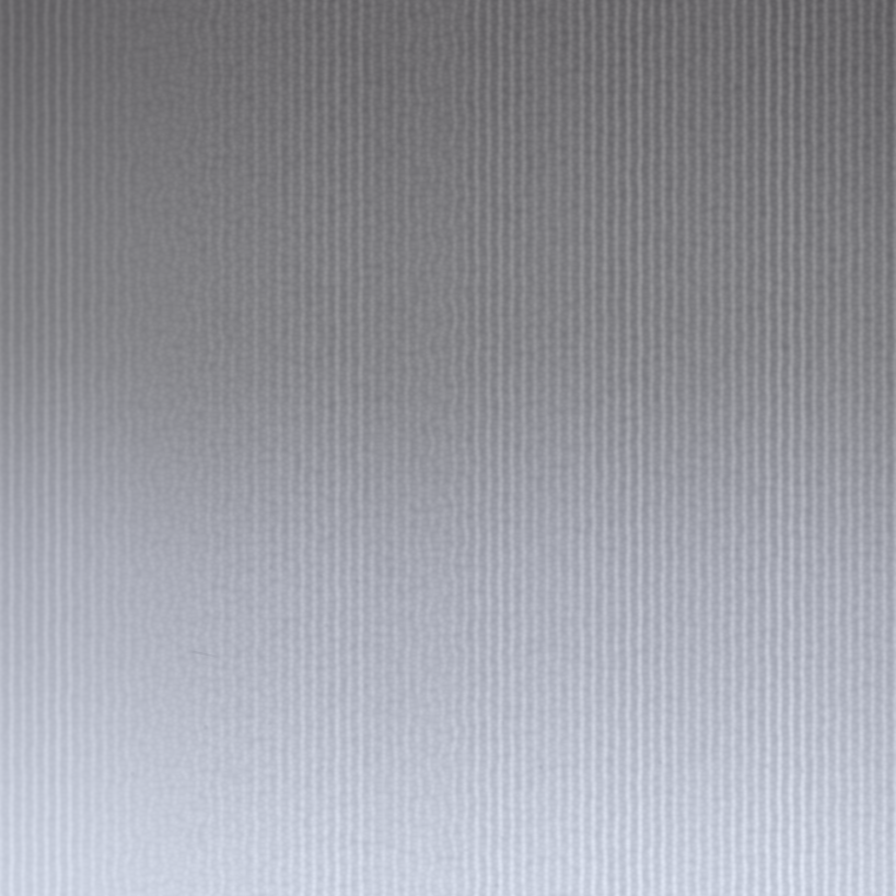
Give the GLSL for this texture, as a three.js fragment shader.

```glsl
// Ribbed brushed metal: 77 fine vertical ribs over a grey to pale blue sheen.
// Layered sines vary the rib contrast and bend the sheen; cellular noise
// adds a hammered grain and small dark specks.
varying vec2 vUv;

vec2 hash2(vec2 p) {
  vec3 q = fract(vec3(p.xyx) * vec3(0.1031, 0.1030, 0.0973));
  q += dot(q, q.yzx + 33.33);
  return fract((q.xx + q.yz) * q.zy);
}

// Distance to the nearest scattered cell point
float cellular(vec2 p) {
  vec2 cell = floor(p);
  float nearest = 2.0;
  for (int y = -1; y <= 1; y++) {
    for (int x = -1; x <= 1; x++) {
      vec2 neighbour = cell + vec2(float(x), float(y));
      nearest = min(nearest, length(neighbour + hash2(neighbour) - p));
    }
  }
  return nearest;
}

// Bell-shaped weight around a centre
float bell(float x, float centre, float width) {
  float d = (x - centre) / width;
  return exp(-d * d);
}

// Vertical sheen, from the dark top to the bright foot
vec3 sheen(float depth) {
  vec3 color = mix(vec3(0.42, 0.413, 0.423), vec3(0.515, 0.515, 0.53), smoothstep(-0.08, 0.40, depth));
  color = mix(color, vec3(0.66, 0.67, 0.715), smoothstep(0.33, 0.68, depth));
  return mix(color, vec3(0.81, 0.835, 0.89), smoothstep(0.56, 1.08, depth));
}

void main() {
  vec2 uv = vUv;

  // Softly bent light falloff, brighter at the lower left
  float depth = 1.0 - uv.y + 0.012 * sin(uv.x * 9.0 + 1.2) + 0.008 * sin(uv.x * 23.0);
  depth += 0.025 * (0.5 - uv.x) * smoothstep(0.3, 0.8, depth);
  vec3 color = sheen(depth);

  // Ribs wander most inside the two worn, low-contrast bands
  float worn = max(bell(uv.x, 0.19, 0.06), 0.75 * bell(uv.x, 0.49, 0.03));
  float wobble = sin(uv.y * 83.0 + uv.x * 41.0) + sin(uv.y * 147.0 - uv.x * 67.0);
  float ribX = uv.x * 77.0 + (0.025 + 0.12 * worn) * wobble;
  float wave = cos(6.28318 * ribX);
  float ribTone = hash2(vec2(floor(ribX + 0.5), 7.0)).x - 0.5;

  // Contrast grows to the right and fades in the worn bands
  float contrast = mix(0.026, 0.044, smoothstep(0.2, 0.8, uv.x));
  contrast *= (1.0 - 0.7 * worn) * (1.0 + 0.15 * sin(uv.x * 38.0));
  float relief = contrast * (wave + 0.18 * cos(12.56637 * ribX));
  relief += 0.018 * ribTone * smoothstep(-0.4, 0.8, wave) * (1.0 - worn);

  // Grain: fine dimples and wider flat blotches
  float fine = cellular(uv * vec2(135.0, 165.0)) - 0.48;
  float broad = cellular(uv * vec2(32.0, 68.0) + 19.0) - 0.48;
  float grain = -0.05 * fine - 0.018 * broad;
  grain += 0.004 * sin(uv.y * 430.0 + 2.0 * sin(uv.x * 57.0));
  grain *= mix(0.5, 1.0, smoothstep(0.02, 0.3, uv.x));

  // Sparse specks and one short scratch in the lower half
  vec2 speckUv = uv * 24.0;
  vec2 speckId = floor(speckUv);
  vec2 speckPos = 0.2 + 0.6 * hash2(speckId + 51.0);
  float speck = 1.0 - smoothstep(0.02, 0.09, length(fract(speckUv) - speckPos));
  speck *= step(0.9, hash2(speckId + 90.0).x);
  vec2 toScratch = uv - vec2(0.228, 0.27);
  float scratch = 1.0 - smoothstep(0.0006, 0.0022, abs(toScratch.y + 0.2 * toScratch.x));
  scratch *= 1.0 - smoothstep(0.008, 0.018, abs(toScratch.x));
  float wear = (0.03 * speck + 0.04 * scratch) * (1.0 - smoothstep(0.3, 0.5, uv.y));

  // Slight darkening in the upper corners
  float corner = 0.02 * smoothstep(0.25, 0.5, abs(uv.x - 0.5)) * smoothstep(0.5, 1.0, uv.y);

  color += (relief + grain - wear - corner) * vec3(1.0, 1.0, 0.97);
  gl_FragColor = vec4(clamp(color, 0.0, 1.0), 1.0);
}
```
